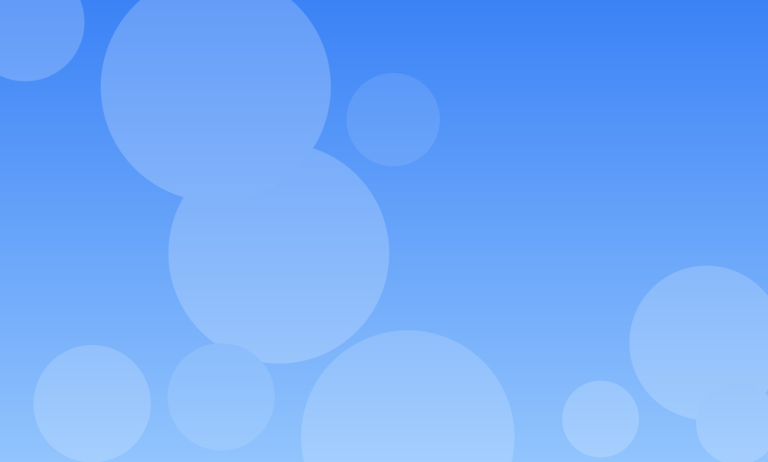
A WebGL 1 fragment shader for this background:

```glsl
precision highp float;

// A blue sky gradient, deep at the top and pale at the bottom, with flat
// translucent discs. Each disc is the sky tinted towards white, and a later
// disc hides the ones beneath it, so overlaps do not grow brighter.

uniform vec2 u_resolution;

const vec3 SKY_TOP = vec3(0.231, 0.510, 0.965);
const vec3 SKY_BOTTOM = vec3(0.573, 0.770, 0.992);
const vec3 TINT = vec3(1.0);
const float EDGE_PIXELS = 0.8;

// Disc layout: centre as a fraction of the canvas, radius in canvas heights,
// tint strength.
const vec4 CORNER_DISC = vec4(0.033, 0.952, 0.128, 0.20);
const vec4 MIDDLE_DISC = vec4(0.363, 0.452, 0.239, 0.20);
const vec4 UPPER_DISC = vec4(0.281, 0.812, 0.249, 0.21);
const vec4 FAINT_DISC = vec4(0.512, 0.741, 0.101, 0.10);
const vec4 LOW_LEFT_DISC = vec4(0.120, 0.126, 0.127, 0.17);
const vec4 LOW_INNER_DISC = vec4(0.288, 0.141, 0.116, 0.11);
const vec4 BOTTOM_DISC = vec4(0.531, 0.054, 0.231, 0.16);
const vec4 SMALL_DISC = vec4(0.782, 0.093, 0.083, 0.19);
const vec4 RIGHT_DISC = vec4(0.920, 0.258, 0.167, 0.19);
const vec4 RIGHT_LOW_DISC = vec4(0.960, 0.083, 0.089, 0.17);

// Paint one disc over the colour so far.
vec3 paintDisc(vec3 color, vec3 sky, vec2 uv, vec4 disc) {
  vec2 offset = uv - disc.xy;
  offset.x *= u_resolution.x / u_resolution.y;
  float edge = EDGE_PIXELS / u_resolution.y;
  float cover = 1.0 - smoothstep(-edge, edge, length(offset) - disc.z);
  return mix(color, mix(sky, TINT, disc.w), cover);
}

void main() {
  vec2 uv = gl_FragCoord.xy / u_resolution;
  vec3 sky = mix(SKY_BOTTOM, SKY_TOP, uv.y);
  vec3 color = sky;

  // Upper group
  color = paintDisc(color, sky, uv, CORNER_DISC);
  color = paintDisc(color, sky, uv, MIDDLE_DISC);
  color = paintDisc(color, sky, uv, UPPER_DISC);
  color = paintDisc(color, sky, uv, FAINT_DISC);

  // Lower group
  color = paintDisc(color, sky, uv, LOW_LEFT_DISC);
  color = paintDisc(color, sky, uv, LOW_INNER_DISC);
  color = paintDisc(color, sky, uv, BOTTOM_DISC);
  color = paintDisc(color, sky, uv, SMALL_DISC);
  color = paintDisc(color, sky, uv, RIGHT_DISC);
  color = paintDisc(color, sky, uv, RIGHT_LOW_DISC);

  gl_FragColor = vec4(color, 1.0);
}
```
